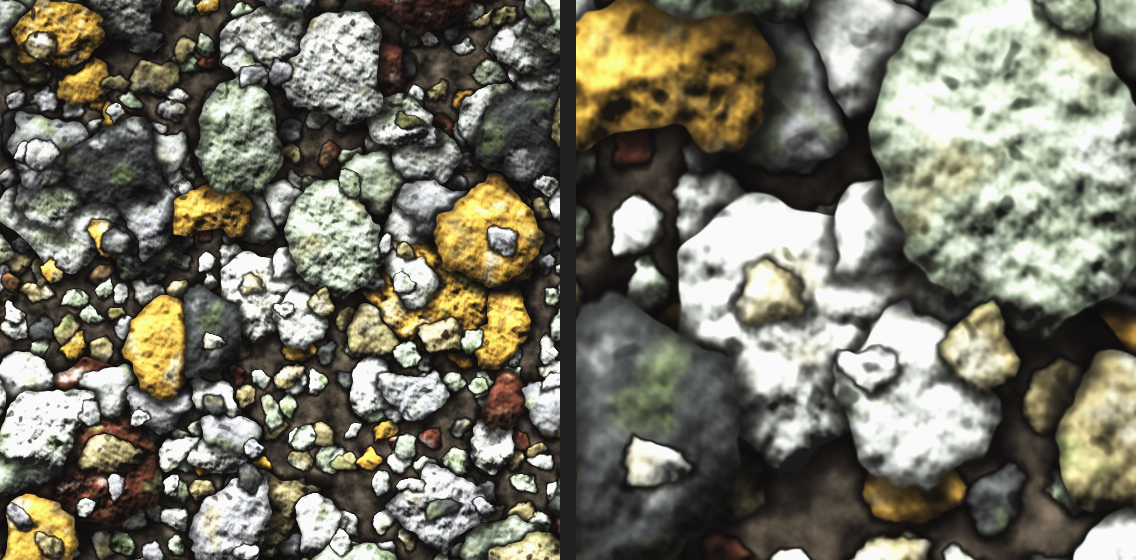
Left: the whole. Right: its middle third, enlarged.
This texture is drawn by a three.js fragment shader. Its source:

```glsl
// Draws a bed of rough, weathered stones and pebbles in hard daylight.
varying vec2 vUv;

const float TAU = 6.2832;
const vec2 LIGHT_DIR = vec2(-0.34, 0.94);
const vec3 CHALK = vec3(0.94, 0.96, 0.93);
const vec3 SAGE = vec3(0.71, 0.77, 0.67);
const vec3 ASH = vec3(0.68, 0.69, 0.70);
const vec3 KHAKI = vec3(0.61, 0.57, 0.42);
const vec3 OCHRE = vec3(0.86, 0.68, 0.32);
const vec3 RUST = vec3(0.37, 0.23, 0.18);
const vec3 SLATE = vec3(0.28, 0.29, 0.29);
const vec3 LICHEN = vec3(0.47, 0.54, 0.34);
const vec3 SOIL = vec3(0.23, 0.21, 0.18);

vec3 hash3(vec2 p) {
  vec3 q = fract(p.xyx * vec3(0.1031, 0.1030, 0.0973));
  q += dot(q, q.yxz + 33.33);
  return fract((q.xxy + q.yzz) * q.zyx);
}

float cornerSlope(vec2 corner, vec2 offset) {
  return dot(hash3(corner).xy * 2.0 - 1.0, offset);
}

float gradientNoise(vec2 p) {
  vec2 i = floor(p), f = fract(p), e = vec2(1.0, 0.0);
  vec2 u = f * f * f * (f * (f * 6.0 - 15.0) + 10.0);
  float low = mix(cornerSlope(i, f), cornerSlope(i + e, f - e), u.x);
  float high = mix(cornerSlope(i + e.yx, f - e.yx), cornerSlope(i + 1.0, f - 1.0), u.x);
  return 1.6 * mix(low, high, u.y);
}

float fbm(vec2 p) {
  float sum = 0.0, amplitude = 0.5;
  for (int octave = 0; octave < 4; octave++) {
    sum += amplitude * gradientNoise(p);
    p = mat2(1.6, 1.2, -1.2, 1.6) * p + 5.7;
    amplitude *= 0.5;
  }
  return sum;
}

mat2 rotation(float angle) {
  float c = cos(angle), s = sin(angle);
  return mat2(c, s, -s, c);
}

// Softly chipped polygon of unit size: xy = outward normal, z = distance.
vec3 chippedPolygon(vec2 q, float seed) {
  const float SHARPNESS = 10.0;
  vec3 total = vec3(0.0);
  for (int side = 0; side < 7; side++) {
    vec3 rnd = hash3(vec2(float(side) * 7.3, seed * 91.7));
    float angle = (float(side) + 0.8 * rnd.x) * TAU / 7.0;
    vec2 facing = vec2(cos(angle), sin(angle));
    float weight = exp(SHARPNESS * (dot(q, facing) - mix(0.72, 1.05, rnd.y)));
    total += weight * vec3(facing, 1.0);
  }
  return vec3(total.xy / total.z, log(total.z) / SHARPNESS);
}

vec3 mineralColor(float pick) {
  vec3 color = mix(CHALK, SAGE, step(0.25, pick));
  color = mix(color, ASH, step(0.43, pick));
  color = mix(color, KHAKI, step(0.62, pick));
  color = mix(color, OCHRE, step(0.78, pick));
  color = mix(color, RUST, step(0.87, pick));
  return mix(color, SLATE, step(0.93, pick));
}

// Mineral colour, stains, pits and lit relief of one stone.
vec3 stoneSurface(vec2 p, vec2 normal, float depth, vec3 rnd) {
  vec2 s = p + rnd.xy * 17.0;
  float stain = fbm(s * 15.0);
  float lump = gradientNoise(s * 16.0) - gradientNoise((s + LIGHT_DIR * 0.02) * 16.0);
  float relief = fbm(s * 30.0) - fbm((s + LIGHT_DIR * 0.006) * 30.0);
  float pits = smoothstep(0.3, 0.65, gradientNoise(s * 62.0));
  float roughness = mix(0.45, 1.0, rnd.x);

  vec3 color = mineralColor(rnd.z);
  vec3 stainColor = mix(LICHEN, KHAKI, step(0.55, rnd.y));
  color = mix(color, stainColor, 0.65 * smoothstep(0.05, 0.4, stain));
  color = mix(color, CHALK, 0.6 * smoothstep(0.12, 0.42, -stain));
  color *= mix(1.08, 0.76, smoothstep(0.5, 0.78, p.y));

  float light = 0.85 + 0.5 * dot(normal, LIGHT_DIR);
  light += roughness * (2.3 * relief + 0.45 * lump);
  light *= mix(0.55, 1.0, depth) * (1.0 - 0.65 * roughness * pits);
  return color * max(light, 0.08);
}

// Scatters one size of stone over the layer below, with contact shadows.
vec3 addStones(vec3 color, vec2 p, float cells, float size, float chance, float seed) {
  vec2 w = p * cells * 1.5 + seed;
  vec2 grid = p * cells + 0.3 * vec2(fbm(w), fbm(w + 40.0));
  for (int j = -1; j <= 1; j++) {
    for (int i = -1; i <= 1; i++) {
      vec2 id = floor(grid) + vec2(float(i), float(j));
      vec3 place = hash3(id + seed);
      vec3 form = hash3(id + seed + 57.0);
      if (form.x > chance) continue;
      float radius = size * mix(0.7, 1.15, form.y);
      mat2 turn = rotation(place.z * TAU);
      vec2 q = turn * (grid - id - 0.2 - 0.6 * place.xy) / radius;
      q.y *= mix(1.0, 1.65, form.z);
      if (length(q) > 1.8) continue;

      vec3 shape = chippedPolygon(q, form.y);
      vec2 normal = shape.xy * turn;
      float shadowWidth = mix(0.45, 0.16, 0.5 + 0.5 * dot(normal, LIGHT_DIR));
      color *= mix(0.2, 1.0, smoothstep(0.0, shadowWidth, shape.z));
      float edge = 0.0015 * cells / radius;
      float cover = 1.0 - smoothstep(-edge, edge, shape.z);
      if (cover <= 0.0) continue;
      float dome = smoothstep(-0.75, 0.0, shape.z);
      float depth = smoothstep(0.0, 0.2, -shape.z);
      vec3 surface = stoneSurface(p, normal * dome, depth, hash3(id + seed + 131.0));
      color = mix(color, surface, cover);
    }
  }
  return color;
}

void main() {
  vec3 color = SOIL * (1.0 + 1.6 * fbm(vUv * 35.0));
  color = addStones(color, vUv, 20.0, 0.55, 0.9, 11.0);
  color = addStones(color, vUv, 3.6, 0.56, 0.55, 23.0);
  color = addStones(color, vUv, 8.5, 0.56, 0.6, 37.0);
  color = addStones(color, vUv, 6.0, 0.58, 0.55, 59.0);
  color = addStones(color, vUv, 17.0, 0.45, 0.14, 83.0);

  // Bright exposure with a steep tone curve.
  color = clamp(color * 1.25, 0.0, 1.0);
  color = mix(color, smoothstep(0.0, 1.0, color), 0.5);
  gl_FragColor = vec4(mix(vec3(0.05, 0.045, 0.045), vec3(0.98), color), 1.0);
}
```
